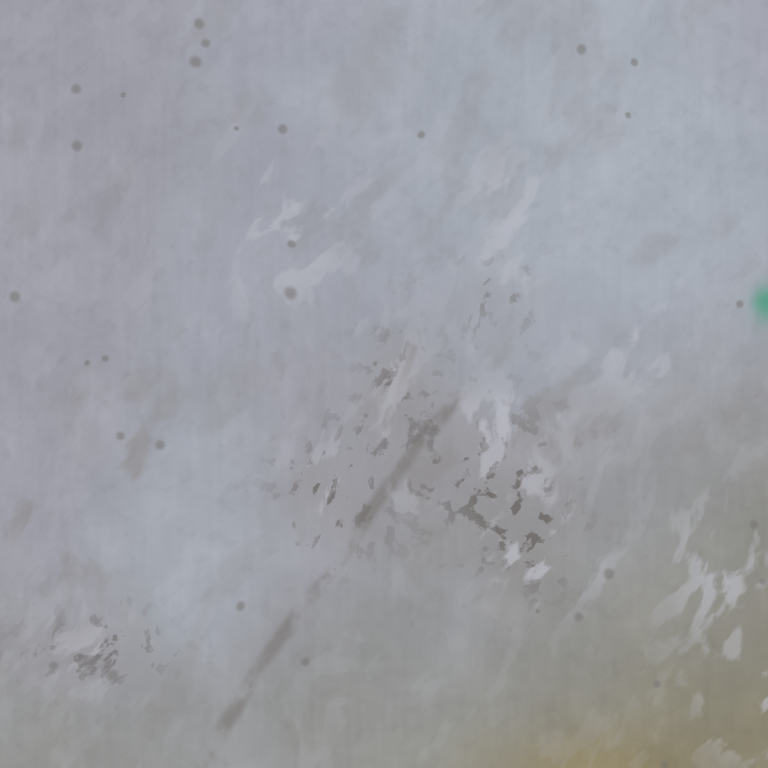
This texture is drawn by a WebGL 2 fragment shader. Its source:

```glsl
#version 300 es
precision highp float;

uniform vec2 u_resolution;
out vec4 fragColor;

float hash(vec2 cell) {
  uvec2 q = uvec2(ivec2(cell) + 4096) * uvec2(1597334673u, 3812015801u);
  uint n = (q.x ^ q.y) * 1597334673u;
  n = (n ^ (n >> 15)) * 2246822519u;
  return float((n ^ (n >> 13)) >> 8) / 16777216.0;
}

float noise(vec2 p) {
  vec2 i = floor(p), f = fract(p);
  f = f * f * (3.0 - 2.0 * f);
  return mix(mix(hash(i), hash(i + vec2(1, 0)), f.x),
             mix(hash(i + vec2(0, 1)), hash(i + vec2(1, 1)), f.x), f.y);
}

float fbm(vec2 p) {
  float sum = 0.0, amp = 0.5;
  for (int i = 0; i < 5; i++) {
    sum += amp * noise(p);
    p = mat2(1.6, 1.2, -1.2, 1.6) * p + 17.3;
    amp *= 0.5;
  }
  return sum / 0.97;
}

float blob(vec2 p, vec2 centre, vec2 radius) {
  vec2 d = (p - centre) / radius;
  return exp(-dot(d, d));
}

float segment(vec2 p, vec2 a, vec2 b) {
  vec2 ab = b - a;
  return length(p - a - ab * clamp(dot(p - a, ab) / dot(ab, ab), 0.0, 1.0));
}

// Sparse round stains, at most one per cell
float stains(vec2 p) {
  vec2 cell = floor(p);
  float cover = 0.0;
  for (int y = -1; y <= 1; y++)
    for (int x = -1; x <= 1; x++) {
      vec2 c = cell + vec2(x, y);
      vec2 spot = c + vec2(hash(c + 31.0), hash(c + 67.0));
      float radius = mix(0.05, 0.13, hash(c + 113.0));
      float shape = 1.0 - smoothstep(radius * 0.4, radius * 1.3, length(p - spot));
      cover = max(cover, shape * step(0.84, hash(c)));
    }
  return cover;
}

void main() {
  vec2 p = gl_FragCoord.xy / u_resolution;
  vec2 warp = vec2(fbm(p * 6.0), fbm(p * 6.0 + 40.0)) - 0.5;
  vec2 q = p + 0.07 * warp;
  float cloud = fbm(q * 4.0 + 9.0) - 0.5;
  float mottle = fbm(q * 14.0 + 3.0) - 0.5;
  vec2 slant = vec2(dot(q, vec2(0.87, -0.5)), dot(q, vec2(0.5, 0.87)));

  // Cool plaster with bluish washes, warming toward the lower right
  float blue = blob(q, vec2(0.58, 0.84), vec2(0.3, 0.34))
             + 0.7 * blob(q, vec2(0.9, 0.75), vec2(0.25, 0.3))
             + 0.8 * blob(q, vec2(0.24, 0.32), vec2(0.09, 0.3));
  vec3 col = mix(vec3(0.622, 0.624, 0.664), vec3(0.65, 0.675, 0.715),
                 clamp(blue + cloud * 0.9, 0.0, 1.0));
  float height = q.y - 0.35 * (q.x - 0.5) + 0.6 * cloud;
  float warm = 1.0 - smoothstep(-0.1, 0.6, height);
  col = mix(col, vec3(0.575, 0.578, 0.565), warm * (1.0 - 0.45 * min(blue, 1.0)));
  float ochre = smoothstep(0.4, 1.05, q.x - 1.1 * q.y + 0.5 * cloud);
  col = mix(col, vec3(0.53, 0.505, 0.42), ochre * 0.85);
  col = mix(col, vec3(0.58, 0.52, 0.36), 0.6 * blob(q, vec2(0.76, -0.02), vec2(0.13, 0.06)));

  // Soft mottling, brushed streaks and fine grain
  col += 0.055 * mottle + 0.03 * cloud;
  col += 0.012 * (noise(p * vec2(150.0, 14.0)) - 0.5);
  col += 0.022 * (fbm(p * 75.0) - 0.5);
  float dirt = smoothstep(0.06, 0.24, fbm(slant * vec2(20.0, 11.0) + 71.0) - 0.5);
  float dirtArea = 0.3 + blob(p, vec2(0.11, 0.37), vec2(0.11, 0.12))
                 + 0.6 * blob(p, vec2(0.63, 0.4), vec2(0.12, 0.14));
  col = mix(col, vec3(0.53, 0.51, 0.50), 0.5 * dirt * dirtArea);

  // Worn areas that hold pits and flakes
  float worn = blob(q, vec2(0.43, 0.36), vec2(0.075, 0.07))
             + blob(q, vec2(0.64, 0.40), vec2(0.08, 0.09))
             + blob(q, vec2(0.68, 0.31), vec2(0.05, 0.07))
             + 0.7 * blob(q, vec2(0.52, 0.48), vec2(0.04, 0.08))
             + 0.8 * blob(q, vec2(0.13, 0.16), vec2(0.08, 0.05))
             + 0.5 * blob(q, vec2(0.66, 0.61), vec2(0.06, 0.04));
  worn = min(worn, 1.0);
  col = mix(col, vec3(0.57, 0.55, 0.55), 0.35 * worn);

  // Long diagonal crack and a short side crack
  vec2 bent = p + 0.018 * warp;
  float crack = min(segment(bent, vec2(0.245, -0.01), vec2(0.49, 0.34)),
                    segment(bent, vec2(0.49, 0.34), vec2(0.61, 0.5)));
  float side = segment(bent, vec2(0.505, 0.44), vec2(0.542, 0.545));
  float groove = max(1.0 - smoothstep(0.003, 0.014, crack), 0.8 - 0.8 * smoothstep(0.001, 0.009, side));
  groove *= smoothstep(-0.25, 0.1, fbm(p * 30.0 + 5.0) - 0.5);
  col = mix(col, vec3(0.48, 0.46, 0.45), 0.6 * groove);

  // Pale flakes: slanted wisps, dense around worn patches
  float flakeArea = 0.16 + 0.65 * worn
                  + 0.7 * blob(p, vec2(0.38, 0.69), vec2(0.08, 0.1))
                  + 0.7 * blob(p, vec2(0.67, 0.73), vec2(0.06, 0.08))
                  + 0.7 * blob(p, vec2(0.82, 0.56), vec2(0.06, 0.08))
                  + 0.8 * blob(p, vec2(0.67, 0.46), vec2(0.06, 0.03))
                  + 0.8 * blob(p, vec2(0.72, 0.26), vec2(0.07, 0.04))
                  + 0.8 * blob(p, vec2(0.94, 0.25), vec2(0.07, 0.1))
                  + 0.9 * blob(p, vec2(0.97, 0.08), vec2(0.05, 0.06))
                  + 0.7 * blob(p, vec2(0.34, 0.03), vec2(0.04, 0.03));
  float wisp = fbm(slant * vec2(40.0, 19.0) + 23.0) - 0.5;
  float flake = smoothstep(0.05, 0.2, wisp) * min(flakeArea, 1.0);
  col = mix(col, vec3(0.73, 0.735, 0.77), 0.72 * flake);

  // Dark pits and scattered stains
  float pit = smoothstep(0.09, 0.22, fbm(slant * vec2(75.0, 60.0) + 51.0) - 0.5);
  col = mix(col, vec3(0.40, 0.38, 0.37), 0.65 * pit * (0.07 + worn) * (1.0 - 0.6 * flake));
  col = mix(col, vec3(0.45, 0.44, 0.43), 0.5 * stains((p + 0.02 * warp) * 15.0));

  // Green paint fleck at the right edge
  col = mix(col, vec3(0.33, 0.62, 0.52), 0.9 * blob(q, vec2(0.995, 0.61), vec2(0.017, 0.02)));
  fragColor = vec4(clamp(col, 0.0, 1.0), 1.0);
}
```
